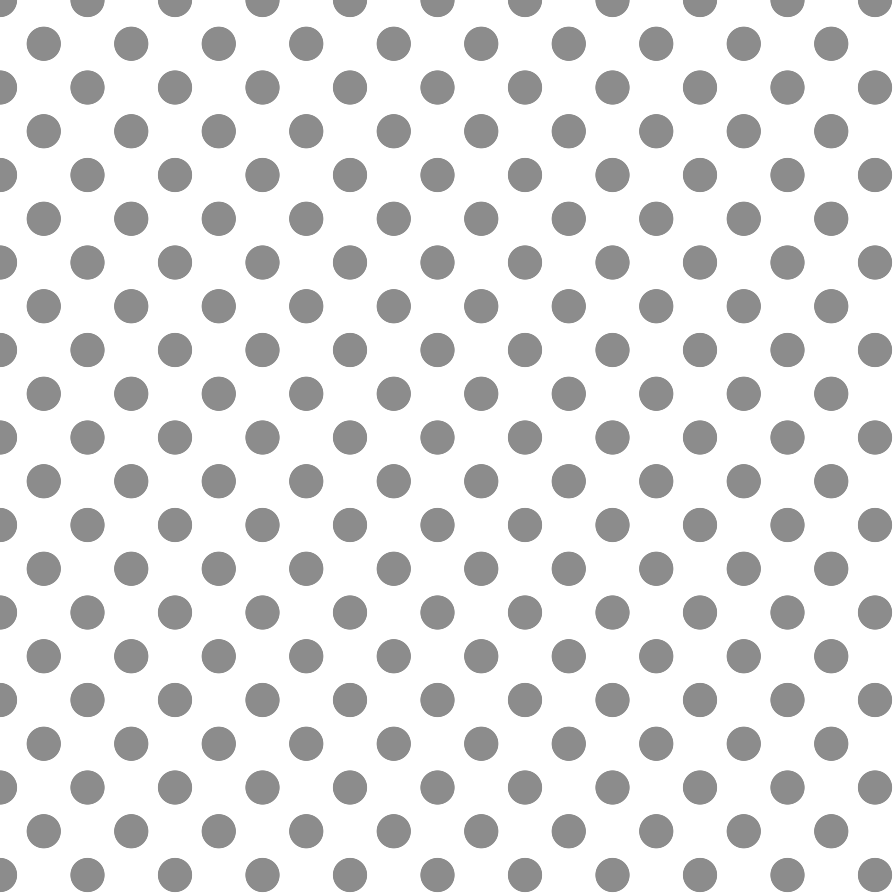
A WebGL 2 fragment shader for this pattern:

```glsl
#version 300 es
precision highp float;

uniform vec2 u_resolution;
out vec4 fragColor;

// Distance to the nearest point of a unit square lattice
float latticeDistance(vec2 p) {
    return length(p - round(p));
}

void main() {
    // Canvas units, measured from the top left corner
    vec2 uv = gl_FragCoord.xy / u_resolution;
    vec2 fromTopLeft = vec2(uv.x, 1.0 - uv.y);

    // 10.24 repeats each way, with a second lattice at the cell centres
    vec2 cell = fromTopLeft * 10.24;
    float centreDistance = min(latticeDistance(cell), latticeDistance(cell + 0.5));

    // Dots with edges one pixel wide
    float pixel = 10.24 / min(u_resolution.x, u_resolution.y);
    float dotMask = 1.0 - smoothstep(-0.5 * pixel, 0.5 * pixel, centreDistance - 0.196);

    vec3 paper = vec3(1.0);
    vec3 dotGrey = vec3(0.55);
    fragColor = vec4(mix(paper, dotGrey, dotMask), 1.0);
}
```
